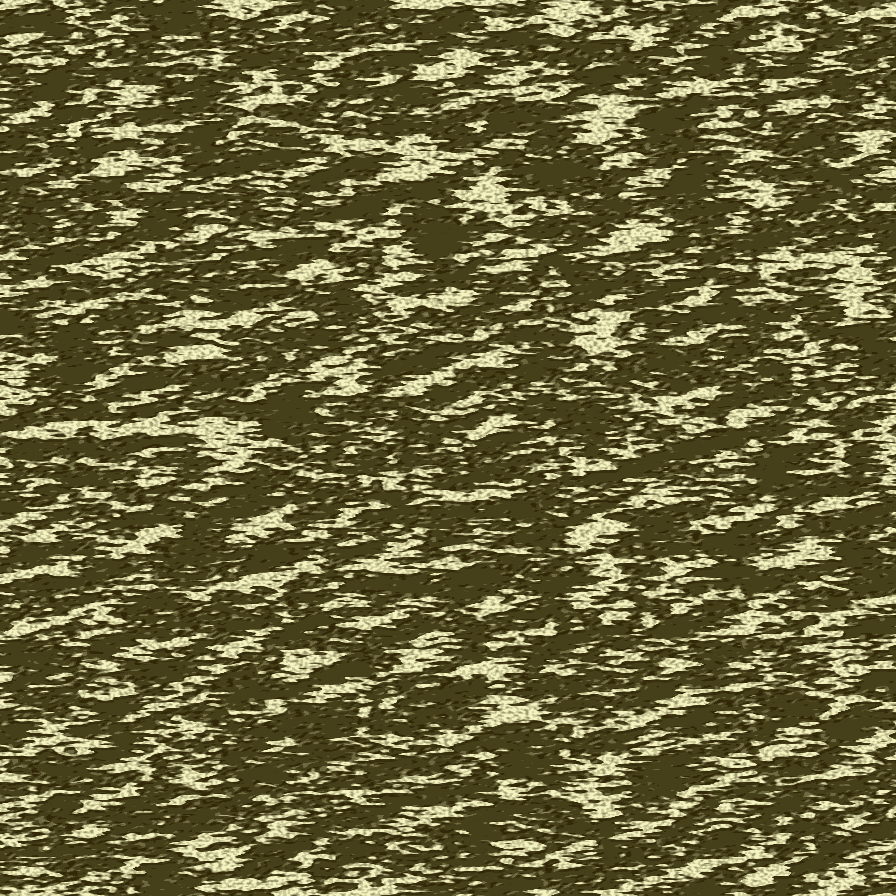
Write a WebGL 2 fragment shader that draws this texture.

```glsl
#version 300 es
precision highp float;

uniform vec2 u_resolution;
out vec4 fragColor;

const vec3 BASE   = vec3(0.27, 0.25, 0.10);
const vec3 SHADOW = vec3(0.195, 0.155, 0.028);
const vec3 OLIVE  = vec3(0.43, 0.41, 0.25);
const vec3 DUST   = vec3(0.62, 0.61, 0.44);
const vec3 STRAW  = vec3(0.80, 0.79, 0.60);
const vec3 CREAM  = vec3(0.96, 0.95, 0.76);

const float SLANT = 0.29;                     // direction of the streaks, radians
const vec2 STREAK_FREQ = vec2(14.0, 49.0);    // along and across the slant
const vec2 DASH_FREQ   = vec2(30.0, 112.0);
const vec2 FIBRE_FREQ  = vec2(62.0, 235.0);
const vec2 SPECK_FREQ  = vec2(110.0, 290.0);
const vec2 GRAIN_FREQ  = vec2(210.0, 330.0);
const vec2 FRAY_FREQ   = vec2(22.0, 235.0);
const vec3 WEIGHTS = vec3(0.45, 0.30, 0.30);  // streak, dash, fibre
const float FRAY = 0.035;                     // sideways raggedness of streaks
const float LIGHT_LEVEL = 0.64;               // in standard deviations
const float LIGHT_SOFT = 0.26;
const vec2 SHADOW_OFFSET = vec2(-0.0012, 0.0030);
const float HEIGHT_SIGMA = 0.131;

float hash(vec2 cell) {
    uvec2 q = uvec2(ivec2(cell)) * uvec2(1597u, 3571u);
    uint n = (q.x ^ (q.y << 8)) + q.y * 7919u;
    n = (n ^ (n >> 15)) * 668265u;
    n = (n ^ (n >> 13)) * 374761u;
    n ^= n >> 16;
    return float(n & 65535u) / 65535.0;
}

// Slope of a randomly turned plane through one lattice corner
float corner(vec2 cell, vec2 offset) {
    float angle = 6.28319 * hash(cell);
    return dot(vec2(cos(angle), sin(angle)), offset);
}

// Gradient noise centred on zero, without broad drift
float noise(vec2 p) {
    vec2 cell = floor(p);
    vec2 f = fract(p);
    vec2 s = f * f * (3.0 - 2.0 * f);
    vec2 X = vec2(1, 0), Y = vec2(0, 1);
    float bottom = mix(corner(cell, f), corner(cell + X, f - X), s.x);
    float top = mix(corner(cell + Y, f - Y), corner(cell + 1.0, f - 1.0), s.x);
    return mix(bottom, top, s.y);
}

vec2 slanted(vec2 p, float angle) {
    float c = cos(angle), s = sin(angle);
    return vec2(c * p.x + s * p.y, c * p.y - s * p.x);
}

// Normalised relief: slanted streaks broken up by flatter dashes and fibres
float relief(vec2 p) {
    vec2 frayed = p;
    frayed.x += FRAY * noise(p * FRAY_FREQ + 31.3);
    float streak = noise(slanted(frayed, SLANT) * STREAK_FREQ + 7.0);
    float dash   = noise(slanted(frayed, SLANT * 0.35) * DASH_FREQ + 53.0);
    float fibre  = noise(p * FIBRE_FREQ + 89.4);
    return dot(WEIGHTS, vec3(streak, dash, fibre)) / HEIGHT_SIGMA;
}

float lightMask(float height) {
    return smoothstep(LIGHT_LEVEL - LIGHT_SOFT, LIGHT_LEVEL + LIGHT_SOFT, height);
}

void main() {
    vec2 p = gl_FragCoord.xy / u_resolution.y;
    float height = relief(p);

    // Dark and pale flecks, fading out in the hollows
    float roughness = smoothstep(-0.8, -0.4, height);
    float speck = noise(slanted(p, SLANT) * SPECK_FREQ + 17.0);
    float darkFleck = roughness * smoothstep(0.08, 0.17, speck);
    float paleFleck = roughness * (1.0 - smoothstep(-0.24, -0.13, speck));
    vec3 color = mix(BASE, OLIVE, paleFleck);
    color = mix(color, SHADOW, darkFleck);

    // Thin shadow under each streak
    float shade = lightMask(relief(p + SHADOW_OFFSET));
    color = mix(color, SHADOW, 0.7 * shade);

    // Bright streaks with a grainy surface
    float grain = noise(p * GRAIN_FREQ + 71.0);
    vec3 bright = mix(STRAW, CREAM, smoothstep(-0.08, 0.12, grain));
    bright = mix(DUST, bright, smoothstep(-0.36, -0.2, grain));
    color = mix(color, bright, lightMask(height));

    fragColor = vec4(color, 1.0);
}
```
